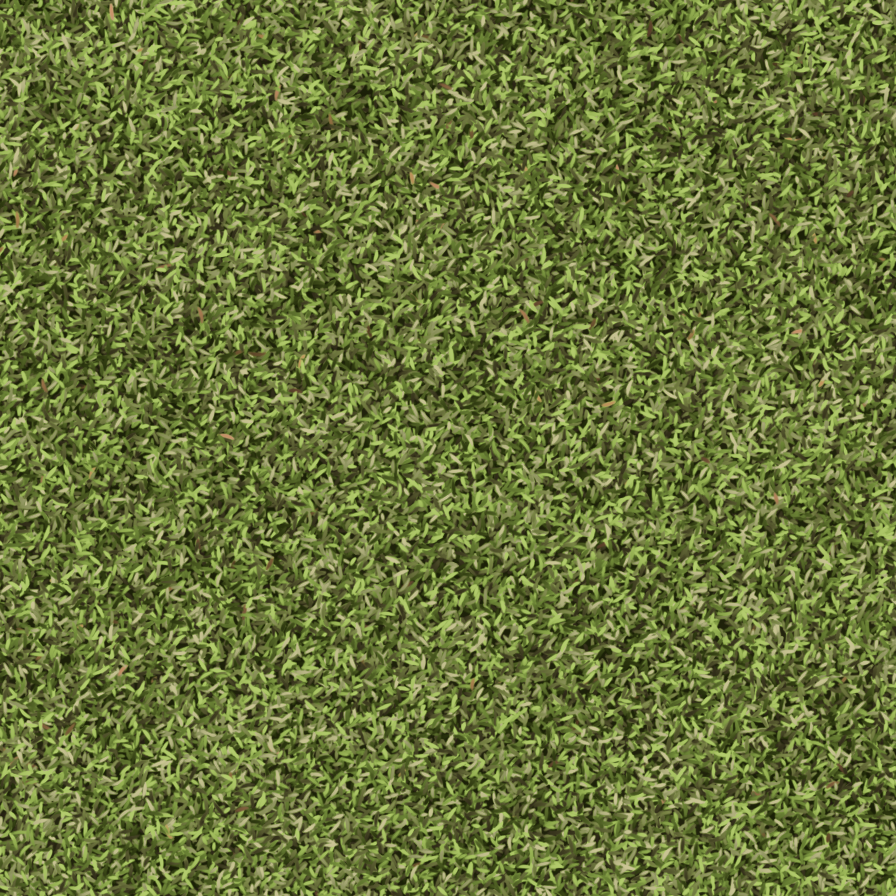
A Shadertoy shader for this texture:

```glsl
// Short mown lawn seen from above: layered, randomly turned grass blades.
#define LAYERS 7
#define DENSITY 80.0      // blade cells across the canvas
#define HALF_WIDTH 0.17   // blade half width, in cells
#define SOFTNESS 0.11     // edge blur, in cells
#define LEAN 0.9          // favoured blade angle, in radians
#define TONE_MEAN 0.51    // centre of the raw tone range
#define TONE_SPREAD 0.20  // smaller gives more contrast
#define PATCHINESS 0.11   // strength of broad light and dark patches
#define RED_SHARE 0.004   // share of reddish blades

const float PI = 3.14159;

// Four random values in 0..1 from an integer cell and a seed
vec4 hash4(ivec2 cell, int seed) {
    uvec4 v = uvec4(uint(cell.x + 4096), uint(cell.y + 4096), uint(seed), 77u);
    v = v * 1664525u + 1013904223u;
    for (int k = 0; k < 2; k++) {
        v.x += v.y * v.w;
        v.y += v.z * v.x;
        v.z += v.x * v.y;
        v.w += v.y * v.z;
        v ^= v >> 16u;
    }
    return vec4(v & 65535u) / 65535.0;
}

// Smooth value noise
float noise(vec2 p, int seed) {
    ivec2 c = ivec2(floor(p));
    vec2 f = fract(p);
    f = f * f * (3.0 - 2.0 * f);
    float low = mix(hash4(c, seed).x, hash4(c + ivec2(1, 0), seed).x, f.x);
    float high = mix(hash4(c + ivec2(0, 1), seed).x, hash4(c + ivec2(1, 1), seed).x, f.x);
    return mix(low, high, f.y);
}

// Blade colour: tone runs from shadow to sunlit, dryness shifts green to straw
vec3 grassColor(float tone, float dryness) {
    vec3 black = vec3(0.10, 0.10, 0.035);
    vec3 shadow = vec3(0.17, 0.18, 0.07);
    vec3 deep = vec3(0.29, 0.32, 0.14);
    vec3 olive = vec3(0.38, 0.43, 0.20);
    vec3 green = vec3(0.45, 0.52, 0.24);
    vec3 sunlit = mix(vec3(0.61, 0.69, 0.35), vec3(0.56, 0.60, 0.37), dryness);
    vec3 glint = mix(vec3(0.74, 0.81, 0.47), vec3(0.80, 0.80, 0.58), dryness);
    vec3 c = mix(black, shadow, smoothstep(0.0, 0.035, tone));
    c = mix(c, deep, clamp((tone - 0.035) / 0.125, 0.0, 1.0));
    c = mix(c, olive, clamp((tone - 0.16) / 0.225, 0.0, 1.0));
    c = mix(c, green, clamp((tone - 0.385) / 0.25, 0.0, 1.0));
    c = mix(c, sunlit, clamp((tone - 0.635) / 0.24, 0.0, 1.0));
    c = mix(c, glint, clamp((tone - 0.875) / 0.125, 0.0, 1.0));
    return c + (dryness - 0.5) * vec3(0.04, -0.01, 0.05);
}

// Lays one layer of blades over the surface (tone, dryness, redness)
vec3 addBlades(vec3 surface, vec2 uv, int layer, float soft) {
    vec2 p = uv * DENSITY + vec2(0.37, 0.61) * float(layer);
    ivec2 home = ivec2(floor(p));
    float height = float(layer) / float(LAYERS - 1);
    for (int y = -1; y <= 1; y++)
    for (int x = -1; x <= 1; x++) {
        ivec2 cell = home + ivec2(x, y);
        vec4 place = hash4(cell, layer * 2 + 1);
        vec4 look = hash4(cell, layer * 2 + 40);

        // Blade frame: x along the blade, y across it
        float turn = place.z - 0.5;
        float angle = LEAN + PI * turn * mix(1.0, abs(2.0 * turn), 0.3);
        vec2 axis = vec2(cos(angle), sin(angle));
        vec2 d = p - vec2(cell) - place.xy;
        vec2 q = vec2(dot(d, axis), dot(d, vec2(-axis.y, axis.x)));
        float halfLength = mix(0.32, 0.78, place.w);
        q.y += (look.w - 0.5) * 0.5 * q.x * q.x;

        // Tapered, gently bent stroke
        float along = clamp(q.x / halfLength, -1.0, 1.0);
        float width = HALF_WIDTH * (1.0 - 0.35 * along * along);
        float dist = length(vec2(q.x - along * (halfLength - 0.1), q.y));
        float cover = 1.0 - smoothstep(width - soft, width + soft, dist);

        float tone = 0.8 * look.x + 0.2 * height + 0.06 * along;
        float dry = step(0.55, look.y);
        float red = step(1.0 - RED_SHARE, look.z);
        surface = mix(surface, vec3(tone, dry, red), cover);
    }
    return surface;
}

void mainImage(out vec4 fragColor, in vec2 fragCoord) {
    vec2 uv = fragCoord / iResolution.y;
    float soft = max(SOFTNESS, 0.7 * DENSITY / iResolution.y);

    // Dark soil first, then blades from the bottom up
    vec3 surface = vec3(0.0, 0.4, 0.0);
    for (int i = 0; i < LAYERS; i++) surface = addBlades(surface, uv, i, soft);

    // Broad patches, then an even spread of tones
    float patches = 0.5 * noise(uv * 7.0, 91) + 0.5 * noise(uv * 17.0, 92) - 0.5;
    float raw = surface.x + PATCHINESS * patches;
    float tone = 1.0 / (1.0 + exp(-1.7 * (raw - TONE_MEAN) / TONE_SPREAD));
    float dryness = smoothstep(0.15, 0.85, surface.y + 0.4 * patches);

    vec3 color = grassColor(tone, dryness);
    vec3 reddish = vec3(0.72, 0.46, 0.32) * (0.5 + 0.6 * tone);
    color = mix(color, reddish, 0.7 * surface.z);
    fragColor = vec4(color, 1.0);
}
```
